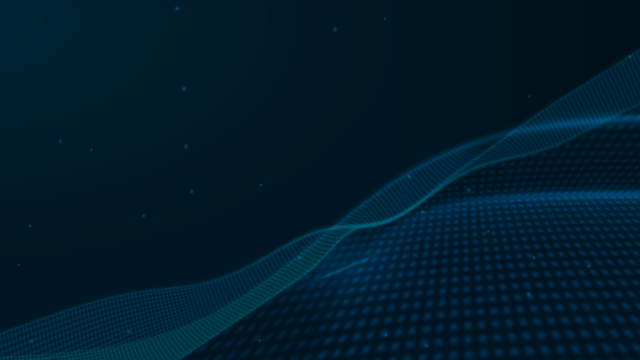
Reproduce this background procedurally as a Shadertoy shader.

```glsl
// Dark navy backdrop with twisting mesh ribbons above a receding field of glowing dots.

const vec3 CORNER_BLUE = vec3(0.0, 0.135, 0.205);
const vec3 NIGHT_BLUE  = vec3(0.0, 0.088, 0.140);
const vec3 EDGE_DARK   = vec3(0.0, 0.068, 0.100);
const vec3 FIELD_BASE  = vec3(0.0, 0.072, 0.120);
const vec3 DOT_BLUE    = vec3(0.0, 0.190, 0.320);
const vec3 MESH_BLUE   = vec3(0.0, 0.250, 0.390);
const vec3 TEAL        = vec3(0.0, 0.330, 0.370);

const float FIELD_HORIZON  = 0.46;
const float ROW_GROWTH     = 4.7;    // how fast rows spread with nearness
const float ROW_DENSITY    = 15.0;
const float MESH_THREADS   = 22.0;
const float MESH_RIBS      = 170.0;
const float EDGE_SOFTNESS  = 0.004;
const vec2  PARTICLE_GRID  = vec2(16.0, 9.0);
const float PARTICLE_SHARE = 0.20;
const float TAU = 6.2831853;

float bump(float x, float center, float width) {
    float d = (x - center) / width;
    return exp(-d * d);
}

float hash(vec2 p) {
    return fract(sin(dot(p, vec2(127.1, 311.7))) * 43758.5453);
}

// Height of each guiding curve across the canvas
float ridgeCurve(float x) {
    return 0.074 + 0.64 * x - 0.067 * bump(x, 0.35, 0.13)
         - 0.075 * bump(x, 0.61, 0.09) - 0.035 * bump(x, 0.86, 0.10);
}

float twistCurve(float x) {
    return 1.2 * (x - 0.28) + 0.035 * bump(x, 0.545, 0.04)
         - 0.012 * bump(x, 0.64, 0.05) + 0.012 * bump(x, 0.85, 0.10);
}

float swellCurve(float x) {
    return 0.68 / (1.0 + exp(-8.6 * (x - 0.5)));
}

float crestCurve(float x) {
    return FIELD_HORIZON - 0.16 * exp(-(x - 0.573) / 0.08);
}

// Soft-edged area between two curves
float between(float y, float a, float b) {
    return smoothstep(-EDGE_SOFTNESS, EDGE_SOFTNESS,
                      0.5 * abs(a - b) - abs(y - 0.5 * (a + b)));
}

// A wave that fades to its mean when too fine for the canvas
float softWave(float phase) {
    float visible = 1.0 - smoothstep(0.25, 0.6, fwidth(phase));
    return 0.5 + 0.5 * visible * cos(TAU * phase);
}

// Woven threads that run along and across a ribbon
float mesh(vec2 p, float a, float b) {
    float across = (p.y - a) / max(abs(b - a), 0.02);
    float threads = softWave(across * MESH_THREADS);
    float ribs = softWave(p.x * MESH_RIBS + across * 5.0);
    return 0.45 + 0.4 * threads + 0.35 * ribs;
}

// Bright rim around a curve
float strand(float y, float curve, float width) {
    return bump(y, curve, width);
}

float dotField(vec2 p) {
    float top = FIELD_HORIZON - 0.25 * (1.0 - p.x) * (1.0 - p.x);
    float nearness = abs(top - p.y);
    float row = log(1.0 + ROW_GROWTH * nearness) * ROW_DENSITY;
    float column = (p.x - 0.72) / (0.012 + 0.028 * nearness);
    vec2 cell = fract(vec2(column, row)) - 0.5;
    return exp(-dot(cell, cell) * 11.0);
}

float particles(vec2 p) {
    vec2 grid = p * PARTICLE_GRID;
    vec2 id = floor(grid);
    vec2 center = 0.2 + 0.6 * vec2(hash(id + 3.1), hash(id + 8.7));
    float size = mix(0.025, 0.05, hash(id + 5.3));
    float lit = step(hash(id), PARTICLE_SHARE);
    return lit * bump(length(fract(grid) - center), 0.0, size);
}

void mainImage(out vec4 fragColor, in vec2 fragCoord) {
    vec2 p = fragCoord / iResolution.xy;
    float ridge = ridgeCurve(p.x);
    float twist = twistCurve(p.x);
    float swell = swellCurve(p.x);
    float crest = crestCurve(p.x);

    // Backdrop
    vec3 color = mix(CORNER_BLUE, NIGHT_BLUE, smoothstep(0.0, 0.7, length(p - vec2(-0.05, 0.95))));
    color = mix(color, EDGE_DARK, smoothstep(0.6, 0.95, p.x));

    // Dot field below the ribbons
    float ground = smoothstep(-0.02, 0.02, min(ridge, twist) - p.y);
    float front = smoothstep(-0.01, 0.02, crest - p.y);
    color = mix(color, FIELD_BASE, ground);
    color += DOT_BLUE * dotField(p) * ground * mix(0.30, 0.55, front);
    float haze = exp(-abs(p.y - crest) / mix(0.012, 0.06, front));
    color += DOT_BLUE * haze * ground * 0.45 * smoothstep(0.5, 0.7, p.x);
    color += DOT_BLUE * 0.4 * ground * bump(p.x, 0.53, 0.09) * bump(p.y, 0.27, 0.10);
    color += MESH_BLUE * strand(p.y, crest, 0.014) * 0.45 * smoothstep(0.62, 1.0, p.x);

    // Wide ribbon and the narrower swell crossing it
    float wide = between(p.y, ridge, twist);
    color = mix(color, MESH_BLUE * mesh(p, ridge, twist), wide * 0.5);
    float narrow = between(p.y, swell, twist) * (1.0 - smoothstep(0.70, 0.80, p.x));
    vec3 narrowColor = mix(TEAL, MESH_BLUE, smoothstep(0.45, 0.65, p.x));
    color = mix(color, narrowColor * mesh(p, swell, twist), narrow * 0.55);

    // Rims, strongest near the twist
    float twistGlow = 0.25 + 0.75 * bump(p.x, 0.6, 0.22);
    color += TEAL * strand(p.y, ridge, 0.006) * twistGlow * 0.45;
    color += TEAL * strand(p.y, twist, 0.006) * twistGlow * 0.35;
    color += MESH_BLUE * strand(p.y, swell, 0.010) * 0.35 * smoothstep(0.2, 0.8, p.x);
    color += MESH_BLUE * strand(p.y, swell, 0.022) * 0.30 * smoothstep(0.75, 0.95, p.x);
    float wisp = 0.213 + 0.74 * (p.x - 0.482);
    color += TEAL * strand(p.y, wisp, 0.005) * 0.4 * bump(p.x, 0.535, 0.045);

    // Drifting specks
    color += MESH_BLUE * particles(p) * 0.7;
    fragColor = vec4(min(color, vec3(0.0, 0.36, 0.46)), 1.0);
}
```
